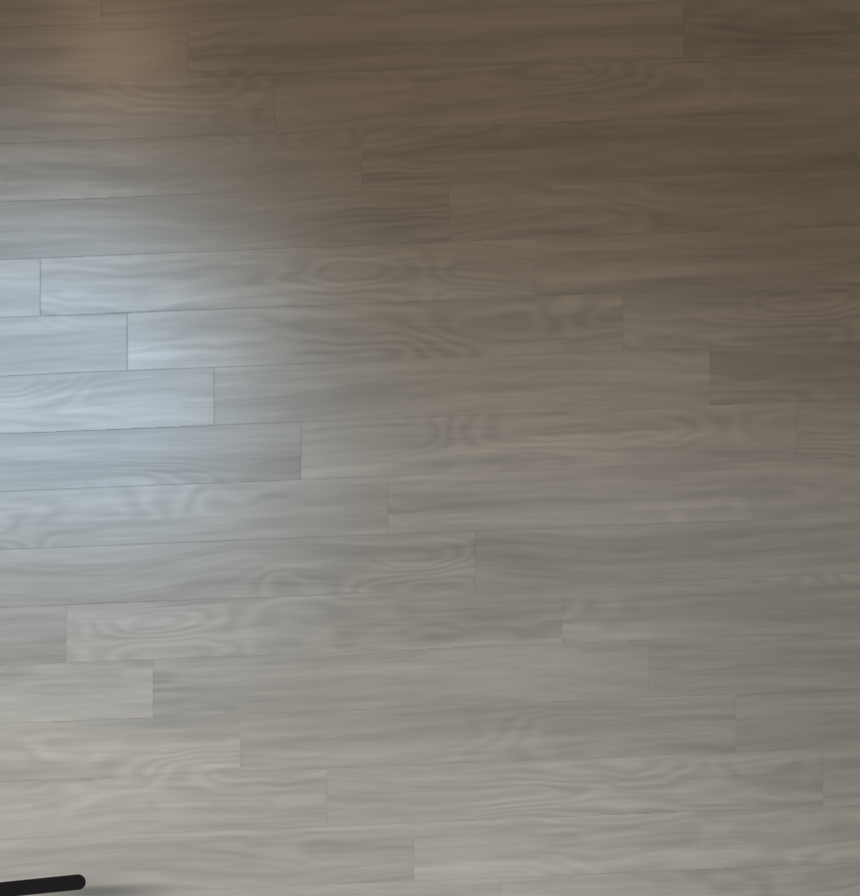
Write a Shadertoy shader that draws this texture.

```glsl
// Pale wood plank floor with staggered joints, soft window light and a dark rod in the corner.

// Layout, in units of the canvas height
const float ROW_HEIGHT   = 0.0647;
const float PLANK_LENGTH = 0.553;
const float ROW_STAGGER  = 0.0970;
const float ROW_SLOPE    = 0.040;
const vec2  FIRST_JOINT  = vec2(0.142, 0.651);
const float SEAM_WIDTH   = 0.0016;

// Strength of the details
const float STREAK_DEPTH = 0.100;
const float FIBRE_DEPTH  = 0.055;
const float FIGURE_DEPTH = 0.030;
const float PLANK_VARIATION = 0.030;
const float SEAM_DEPTH   = 0.13;

// Colours
const vec3 SHADE_BROWN = vec3(0.375, 0.325, 0.270);
const vec3 MID_GREY    = vec3(0.505, 0.486, 0.455);
const vec3 PALE_GREY   = vec3(0.655, 0.645, 0.615);
const vec3 WINDOW_BLUE = vec3(0.665, 0.715, 0.750);
const vec3 WARM_GLOW   = vec3(0.100, 0.075, 0.055);
const vec3 ROD_COLOUR  = vec3(0.125, 0.115, 0.120);

// Dark rod
const vec2  ROD_START  = vec2(-0.030, 0.0035);
const vec2  ROD_END    = vec2(0.087, 0.0155);
const float ROD_RADIUS = 0.0085;

float hash(vec2 p) {
    vec3 q = fract(p.xyx * 0.1031);
    q += dot(q, q.yzx + 33.33);
    return fract((q.x + q.y) * q.z);
}

float noise(vec2 p) {
    vec2 cell = floor(p), f = fract(p);
    f = f * f * (3.0 - 2.0 * f);
    float low  = mix(hash(cell), hash(cell + vec2(1, 0)), f.x);
    float high = mix(hash(cell + vec2(0, 1)), hash(cell + vec2(1, 1)), f.x);
    return mix(low, high, f.y);
}

float fbm(vec2 p) {
    float sum = 0.0, weight = 0.5;
    for (int i = 0; i < 4; i++) {
        sum += weight * noise(p);
        p = p * 2.03 + 17.3;
        weight *= 0.5;
    }
    return sum / 0.9375;
}

float blob(vec2 p, vec2 centre, vec2 size) {
    vec2 d = (p - centre) / size;
    return exp(-dot(d, d));
}

float segmentDistance(vec2 p, vec2 a, vec2 b) {
    vec2 ab = b - a;
    float t = clamp(dot(p - a, ab) / dot(ab, ab), 0.0, 1.0);
    return length(p - a - ab * t);
}

// Window light: blue on the left, fading along a slanted edge
float windowLight(vec2 p) {
    float slantedEdge = smoothstep(0.52, 0.08, p.x - 0.22 * (0.57 - p.y));
    return slantedEdge * blob(p, vec2(0.06, 0.57), vec2(0.50, 0.235));
}

// Broad light across the floor
vec3 floorLight(vec2 p, float window) {
    float depth = p.y + 0.20 * p.x;
    vec3 c = mix(MID_GREY, SHADE_BROWN, smoothstep(0.52, 1.02, depth));
    c = mix(c, PALE_GREY, smoothstep(0.74, 0.02, p.y + 0.42 * p.x));
    c = mix(c, WINDOW_BLUE, min(window * 1.15, 1.0));
    c += WARM_GLOW * blob(p, vec2(0.13, 0.95), vec2(0.08, 0.09));
    return c * (1.0 - 0.07 * smoothstep(0.60, 0.98, p.x));
}

// Streaks, fine fibres and nested growth rings of one plank
float woodGrain(vec2 grainPos, float plankSeed) {
    vec2 q = grainPos + vec2(plankSeed * 31.0, plankSeed * 57.0);
    q.y += 0.30 * (noise(q * vec2(6.0, 1.0)) - 0.5);
    float streak = fbm(q * vec2(3.5, 4.0)) - 0.5;
    float fibre = fbm(q * vec2(18.0, 15.0)) - 0.5;
    float field = noise(q * vec2(7.0, 1.7)) + 0.12 * noise(q * vec2(30.0, 5.0));
    float rings = sin(field * 36.0);
    float figured = smoothstep(0.50, 0.75, noise(q * vec2(4.0, 0.9) + 9.0));
    return streak * STREAK_DEPTH * 2.0 + fibre * FIBRE_DEPTH * 2.0
         + rings * figured * FIGURE_DEPTH;
}

void mainImage(out vec4 fragColor, in vec2 fragCoord) {
    vec2 p = fragCoord / iResolution.y;
    float pixel = 1.0 / iResolution.y;

    // Plank under this point; rows count downward
    float across = (FIRST_JOINT.y + ROW_SLOPE * (p.x - FIRST_JOINT.x) - p.y) / ROW_HEIGHT;
    float row = floor(across);
    float along = (p.x - FIRST_JOINT.x - row * ROW_STAGGER) / PLANK_LENGTH;
    float plankSeed = hash(vec2(floor(along), row) + 40.0);

    float window = windowLight(p);
    vec3 colour = floorLight(p, window);
    colour *= 1.0 + woodGrain(vec2(p.x, across), plankSeed)
                  + (plankSeed - 0.5) * 2.0 * PLANK_VARIATION;

    // Seams show most in the window light
    float rowGap = (0.5 - abs(fract(across) - 0.5)) * ROW_HEIGHT;
    float endGap = (0.5 - abs(fract(along) - 0.5)) * PLANK_LENGTH;
    float seam = 1.0 - smoothstep(0.0, SEAM_WIDTH * 0.5 + pixel, min(rowGap, endGap));
    float wear = 0.4 + 0.6 * noise(vec2(p.x * 9.0, row * 3.7));
    colour *= 1.0 - seam * wear * SEAM_DEPTH * mix(0.30, 1.3, window);

    // Rod and its shadow
    colour *= 1.0 - 0.30 * blob(p, vec2(0.11, 0.004), vec2(0.065, 0.010));
    float rod = segmentDistance(p, ROD_START, ROD_END) - ROD_RADIUS;
    colour = mix(colour, ROD_COLOUR, 1.0 - smoothstep(-pixel, pixel, rod));

    fragColor = vec4(clamp(colour, 0.0, 1.0), 1.0);
}
```
